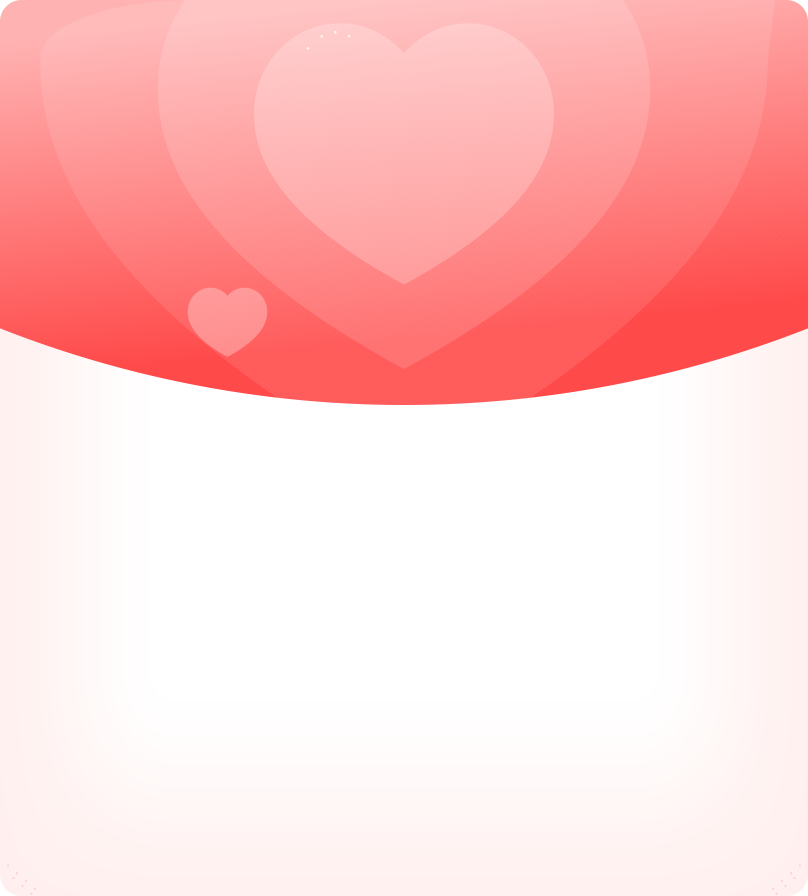
Give the GLSL for this background, as a WebGL 1 fragment shader.

```glsl
precision highp float;
// Coral arched banner with nested translucent hearts above a softly vignetted white card.

#define BANNER_LIGHT vec3(1.0, 0.70, 0.70)
#define BANNER_DEEP vec3(1.0, 0.29, 0.29)
#define CARD_BLUSH vec3(1.0, 0.942, 0.937)
#define ARCH_RADIUS 1.231
#define ARCH_BOTTOM 0.452
#define CORNER_RADIUS 0.024
#define GRADIENT_TILT 0.10
#define GRAIN 0.010

uniform vec2 u_resolution;

const vec3 WHITE = vec3(1.0);
const float TAIL_DEPTH = 1.144;

// Antialiased coverage from a signed distance in canvas heights.
float cover(float d) {
    return clamp(0.5 - d * u_resolution.y, 0.0, 1.0);
}

// Lower heart flank; its half width is one at y = 0, with y pointing down.
float heartTail(vec2 p) {
    float v = max(p.y, 0.0) / TAIL_DEPTH;
    float slope = 2.1 / TAIL_DEPTH * pow(v, 1.1);
    return (abs(p.x) - 1.0 + pow(v, 2.1)) / sqrt(1.0 + slope * slope);
}

// Two elliptical lobes joined to the tapering tail.
float heart(vec2 p, vec2 center, float size) {
    p = (p - center) / size;
    vec2 lobe = vec2(abs(p.x) - 0.428, p.y) / vec2(0.572, 0.60);
    float d = p.y < 0.0 ? (length(lobe) - 1.0) * 0.572 : heartTail(p);
    return d * size;
}

// Largest heart: soft left shoulder and a slightly flared right side.
float outerHeart(vec2 p) {
    const float size = 0.406;
    p = (p - vec2(0.0, 0.065)) / size;
    float d = heartTail(p);
    if (p.x > 0.0) d += 0.13 * min(p.y, 0.0);
    vec2 shoulder = max(vec2(-0.583 - p.x, -p.y), 0.0) / vec2(0.417, 0.16);
    if (p.x < 0.0) d = max(d, (length(shoulder) - 1.0) * 0.16);
    return d * size;
}

// Fine stipple from crossed, layered sines.
float grain(vec2 p) {
    float a = sin(p.x * 1510.0 + 2.0 * sin(p.y * 310.0));
    float b = sin(p.y * 1390.0 + 2.0 * sin(p.x * 270.0));
    return a * b;
}

// Card: white center, blushing toward the sides and bottom.
vec3 cardColor(vec2 p, float halfWidth) {
    float side = 1.0 - smoothstep(-0.02, 0.19, halfWidth - abs(p.x));
    float base = 1.0 - smoothstep(-0.03, 0.25, 1.0 - p.y);
    float blush = 1.0 - (1.0 - side) * (1.0 - base);
    return mix(WHITE, CARD_BLUSH, blush);
}

// Banner: tilted gradient with layered hearts.
vec3 bannerColor(vec2 p) {
    float t = clamp((p.y + GRADIENT_TILT * p.x) / 0.38, 0.0, 1.0);
    vec3 color = mix(BANNER_LIGHT, BANNER_DEEP, t);
    color = mix(color, WHITE, 0.10 * cover(outerHeart(p)));
    color = mix(color, WHITE, 0.14 * cover(heart(p, vec2(0.0, 0.0977), 0.2747)));
    color = mix(color, WHITE, 0.22 * cover(heart(p, vec2(0.0, 0.1263), 0.1673)));
    color = mix(color, WHITE, 0.30 * cover(heart(p, vec2(-0.197, 0.3477), 0.0443)));
    color.gb += GRAIN * grain(p) * smoothstep(0.03, 0.2, p.y);
    return color;
}

// Tiny highlights on the heart and speckles in the lower corners.
vec3 addSpecks(vec3 color, vec2 p, float halfWidth) {
    vec2 corner = vec2(halfWidth - abs(p.x), 1.0 - p.y);
    for (int i = 0; i < 4; i++) {
        float k = float(i);
        vec2 spark = vec2(-0.107 + 0.0152 * k, 0.036 + 0.0045 * (k - 2.0) * (k - 2.0));
        color = mix(color, WHITE, 0.8 * cover(length(p - spark) - 0.0014));
        vec2 speck = vec2(0.009 + 0.010 * k, 0.034 - 0.0087 * k);
        float dots = cover(length(corner - speck) - 0.0011);
        speck -= vec2(-0.006, 0.014);
        dots = max(dots, cover(length(corner - speck) - 0.0011));
        color = mix(color, BANNER_LIGHT, 0.6 * dots);
    }
    return color;
}

void main() {
    // Centered x, y down from the top edge, in canvas heights.
    vec2 p = gl_FragCoord.xy / u_resolution.y;
    float halfWidth = 0.5 * u_resolution.x / u_resolution.y;
    p = vec2(p.x - halfWidth, 1.0 - p.y);

    float arch = length(p - vec2(0.0, ARCH_BOTTOM - ARCH_RADIUS)) - ARCH_RADIUS;
    vec3 color = mix(cardColor(p, halfWidth), bannerColor(p), cover(arch));
    color = addSpecks(color, p, halfWidth);

    // Rounded outer corners.
    vec2 edge = abs(p - vec2(0.0, 0.5)) - vec2(halfWidth, 0.5) + CORNER_RADIUS;
    float frame = length(max(edge, 0.0)) - CORNER_RADIUS;
    gl_FragColor = vec4(mix(WHITE, color, cover(frame)), 1.0);
}
```
